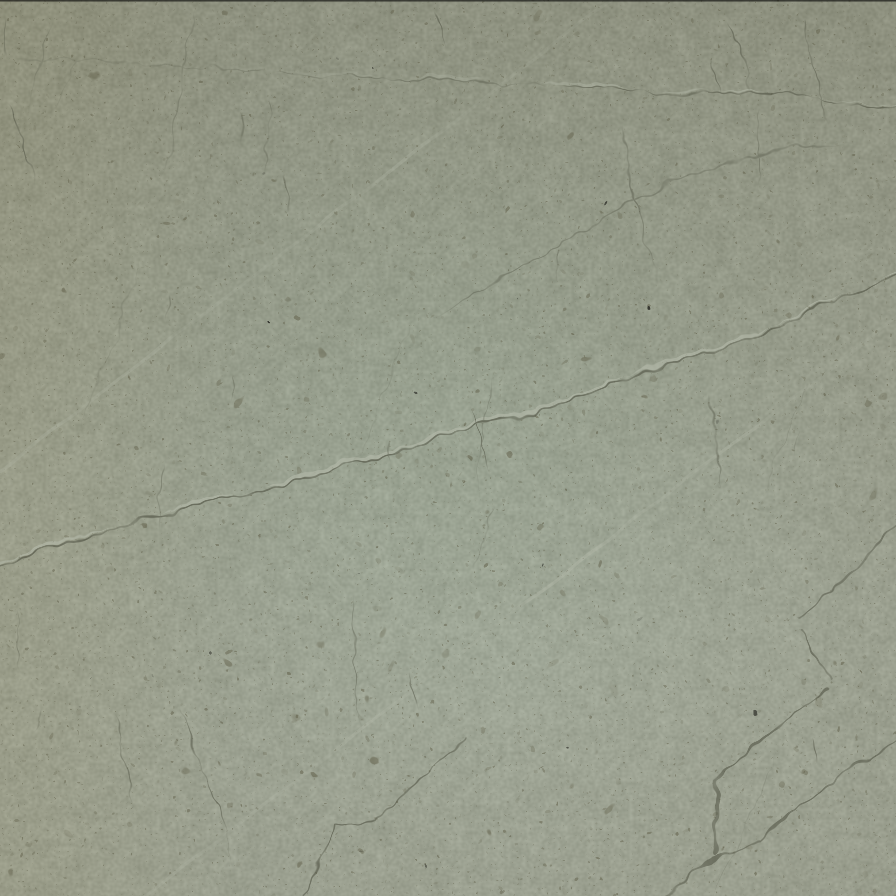
Reproduce this texture procedurally as a Shadertoy shader.

```glsl
// Honed grey-green limestone slab: soft uneven light, fine grain, brown flecks,
// pale straight veins and thin dark cracks. Cracks are distances to lines and
// segments in a noise-warped plane; flecks are hashed ellipses in rotated grids.

#define LIGHT_STONE vec3(0.634, 0.655, 0.595)
#define SHADE_STONE vec3(0.545, 0.555, 0.484)
#define FLECK_COLOR vec3(0.39, 0.385, 0.30)
#define CRACK_COLOR vec3(0.34, 0.35, 0.29)
#define PALE_COLOR vec3(0.71, 0.73, 0.67)
#define GRAIN 0.046
#define MOTTLE 0.026
#define FLECK_STRENGTH 0.58
#define HAIRLINES 36
#define CRACK_WIDTH 0.0008

// Fracture segments: start.xy, end.xy; the last three are thinner
const vec4 FRACTURES[10] = vec4[10](
    vec4(1.00, 0.415, 0.896, 0.31), vec4(0.896, 0.295, 0.924, 0.245),
    vec4(0.92, 0.235, 0.795, 0.13), vec4(0.795, 0.13, 0.797, 0.05),
    vec4(0.742, 0.0, 0.795, 0.043), vec4(0.795, 0.043, 0.847, 0.056),
    vec4(0.847, 0.056, 1.0, 0.18), vec4(0.34, 0.0, 0.38, 0.082),
    vec4(0.38, 0.082, 0.417, 0.085), vec4(0.417, 0.085, 0.52, 0.177));

vec2 hash2(vec2 p) {
    vec3 q = fract(p.xyx * vec3(0.1031, 0.1030, 0.0973));
    q += dot(q, q.yzx + 33.33);
    return fract((q.xx + q.yz) * q.zy);
}

mat2 rotation(float a) {
    return mat2(cos(a), sin(a), -sin(a), cos(a));
}

float corner(vec2 cell, vec2 offset) {
    float a = 6.2832 * hash2(cell).x;
    return dot(vec2(cos(a), sin(a)), offset);
}

// Gradient noise, roughly -0.7 to 0.7
float noise(vec2 p) {
    vec2 i = floor(p), f = p - i, e = vec2(1.0, 0.0);
    vec2 u = f * f * f * (f * (f * 6.0 - 15.0) + 10.0);
    return mix(mix(corner(i, f), corner(i + e, f - e), u.x),
               mix(corner(i + e.yx, f - e.yx), corner(i + 1.0, f - 1.0), u.x), u.y);
}

vec2 noise2(vec2 p) {
    return vec2(noise(p), noise(p + 41.7));
}

// Distance to a segment in x, position along it in y
vec2 segment(vec2 p, vec2 a, vec2 b) {
    vec2 ab = b - a;
    float t = clamp(dot(p - a, ab) / dot(ab, ab), 0.0, 1.0);
    return vec2(length(p - a - ab * t), t);
}

// Line coverage; lines under a pixel wide fade instead of blurring
float stroke(float dist, float width) {
    float pixel = 1.0 / iResolution.y;
    float edge = smoothstep(width - 0.6 * pixel, width + 0.6 * pixel, dist);
    return (1.0 - edge) * min(1.0, 2.0 * width / pixel);
}

// One ragged, randomly turned ellipse per grid cell
float flecks(vec2 p, float cells, float density, float seed) {
    p = rotation(0.5 + seed) * p * cells;
    vec2 id = floor(p);
    vec2 place = hash2(id + seed * 17.0), shape = hash2(id + seed * 31.0 + 5.0);
    vec2 kind = hash2(id + seed * 53.0 + 91.0);
    vec2 d = rotation(6.2832 * shape.x) * (fract(p) - 0.3 - 0.4 * place);
    d.y *= 1.0 + 1.6 * shape.y;
    float radius = mix(0.06, 0.2, kind.y * kind.y) + 0.13 * noise(p * 4.5);
    float soft = max(0.05, 0.6 * cells / iResolution.y);
    float cover = 1.0 - smoothstep(radius - soft, radius + soft, length(d));
    return step(kind.x, density) * cover * mix(0.2, 1.0, place.x * place.x);
}

void mainImage(out vec4 fragColor, in vec2 fragCoord) {
    vec2 p = fragCoord / iResolution.y;

    // Uneven light: bright below the centre, dim at the top, warm on the left
    float broad = noise(p * 3.0 + 7.0) + 0.5 * noise(p * 8.0);
    float light = 1.0 - length((p - vec2(0.56, 0.25)) * vec2(0.7, 1.1));
    vec3 color = mix(SHADE_STONE, LIGHT_STONE, clamp(light + 0.08 * broad, 0.0, 1.0));
    color += vec3(-0.010, 0.006, 0.002) * exp(-9.0 * dot(p - 0.5, p - 0.5));
    color += vec3(0.006, 0.0, -0.012) * (1.0 - smoothstep(0.0, 0.3, p.x));

    // Fine grain and cloudy mottling
    color += GRAIN * (noise(p * 235.0) + 0.6 * noise(p * 110.0 + 30.0));
    color += MOTTLE * (noise(p * 48.0 + 60.0) + 0.5 * noise(p * 22.0));

    // Pale straight diagonal veins, broken into patches
    float patches = smoothstep(-0.2, 0.45, noise(p * 13.0 + 20.0));
    for (int i = 0; i < 3; i++) {
        float offset = p.y - 0.77 * p.x - 0.475 + 0.6 * float(i);
        float dist = abs(offset + 0.005 * noise(p * 18.0)) * 0.79;
        color = mix(color, PALE_COLOR, stroke(dist, 0.0018) * (0.12 + 0.28 * patches));
    }

    // Flecks from dust to small fossils, and a few dark pits
    for (int i = 0; i < 4; i++) {
        float n = float(i);
        float fleck = flecks(p, 165.0 / pow(1.8, n), 0.55 / pow(1.75, n), n + 1.0);
        color = mix(color, FLECK_COLOR, FLECK_STRENGTH * fleck);
    }
    float pit = flecks(p, 56.0, 0.008, 6.0);
    color = mix(color, vec3(0.14, 0.14, 0.12), 0.85 * pit);

    // Warped plane shared by the cracks
    vec2 w = p + 0.010 * noise2(p * 8.0) + 0.007 * noise2(p * 28.0 + 11.0);
    w += 0.004 * noise2(p * 75.0);
    float wear = smoothstep(-0.35, 0.35, noise(p * 16.0 + 50.0));
    float gaps = smoothstep(-0.45, 0.25, noise(p * 38.0 + 90.0));

    // Long crack with a pale chipped lip, and two fainter ones above
    float rise = (w.y - 0.37 - 0.324 * w.x + 0.15 * w.x * w.x * (1.0 - w.x)) * 0.95;
    float lip = stroke(abs(rise - 0.0028), 0.0024 * wear);
    color = mix(color, PALE_COLOR, lip * 0.6);
    float crack = stroke(abs(rise), CRACK_WIDTH * 1.2) * (0.35 + 0.35 * gaps);
    float top = w.y - 0.935 + 0.05 * w.x;
    float reach = smoothstep(0.08, 0.9, p.x);
    lip = stroke(abs(top - 0.0025), 0.002 * wear);
    color = mix(color, PALE_COLOR, lip * 0.5 * reach);
    crack = max(crack, stroke(abs(top), CRACK_WIDTH) * (0.2 + 0.5 * reach) * gaps);
    float arc = abs(w.y - 0.648 - 0.19 * sin(3.4 * (w.x - 0.49))) * 0.86;
    float span = smoothstep(0.47, 0.53, p.x) * (1.0 - smoothstep(0.88, 0.97, p.x));
    crack = max(crack, stroke(arc, CRACK_WIDTH) * span * (0.2 + 0.2 * gaps));

    // Branching fractures, swelling and pinching along their run
    for (int i = 0; i < 10; i++) {
        float dist = segment(w, FRACTURES[i].xy, FRACTURES[i].zw).x;
        float swell = i < 7 ? 1.0 + 3.0 * wear * wear * gaps : 1.0;
        crack = max(crack, stroke(dist, CRACK_WIDTH * swell) * (0.4 + 0.25 * gaps));
    }

    // Scattered, mostly upright hairlines, denser at the upper left
    for (int i = 0; i < HAIRLINES; i++) {
        vec2 h = hash2(vec2(float(i) * 7.0 + 3.0, 19.0));
        vec2 k = hash2(vec2(float(i) * 5.0 + 2.0, 83.0));
        vec2 start = vec2(pow(h.x, 1.4), 1.0 - 0.9 * pow(h.y, 1.4));
        vec2 run = mix(0.03, 0.24, k.x * k.x) * vec2(0.8 * k.y - 0.45, -1.0);
        vec2 hair = segment(w, start, start + run);
        float taper = smoothstep(0.0, 0.2, hair.y) * (1.0 - smoothstep(0.6, 1.0, hair.y));
        float strength = mix(0.15, 0.6, k.y) * (0.4 + 0.6 * gaps);
        crack = max(crack, stroke(hair.x, CRACK_WIDTH * 0.9) * taper * strength);
    }
    color = mix(color, CRACK_COLOR, crack);

    // Thin dark joint along the top edge
    color *= 1.0 - 0.6 * smoothstep(0.997, 0.9995, p.y);
    fragColor = vec4(color, 1.0);
}
```
